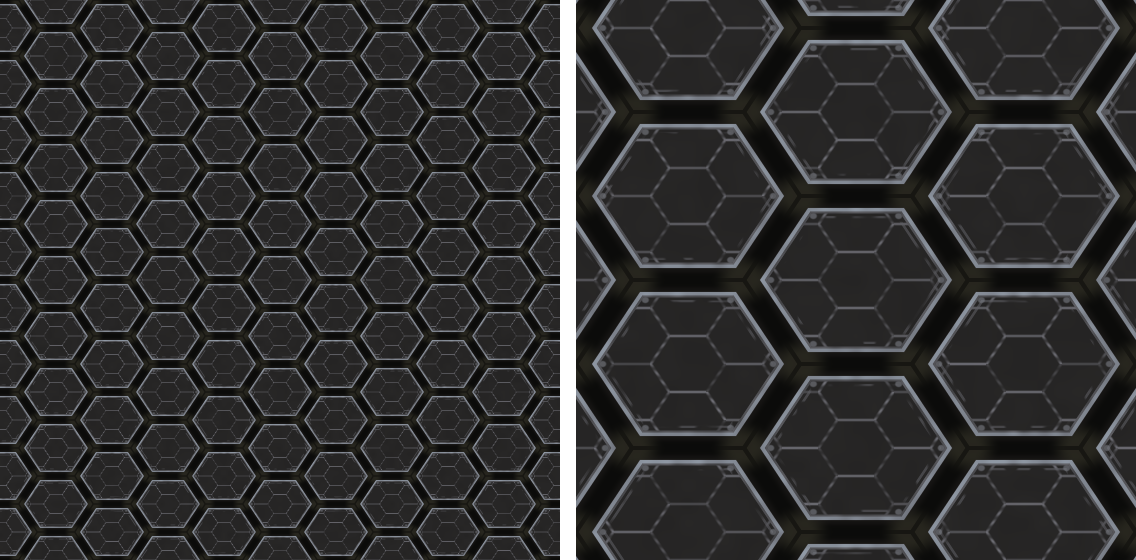
Left, the full canvas; right, a detail of the centre.
Write a Shadertoy shader that draws this pattern.

```glsl
// Dark honeycomb of steel-rimmed hexagonal plates, each etched with a finer honeycomb.

const float REPEATS = 10.0;       // columns and rows across the canvas
const float PLATE = 0.43;         // plate inradius, where a full cell is 0.5
const float RIM_WIDTH = 0.034;
const float ETCH_SCALE = 3.0;     // etched cells per plate cell
const vec2 SQUASH = vec2(0.8660254, 1.0);

float hash(vec2 p) {
    vec3 q = fract(vec3(p.xyx) * 0.1031);
    q += dot(q, q.yzx + 33.33);
    return fract((q.x + q.y) * q.z);
}

float noise(vec2 p) {
    vec2 i = floor(p), f = fract(p);
    f = f * f * (3.0 - 2.0 * f);
    return mix(mix(hash(i), hash(i + vec2(1, 0)), f.x),
               mix(hash(i + vec2(0, 1)), hash(i + vec2(1, 1)), f.x), f.y);
}

// Flat-topped hexagon metric on a lattice with unit column and row pitch
float hexDistance(vec2 p) {
    p = abs(p);
    return max(p.y, 0.75 * p.x + 0.5 * p.y);
}

// Even columns sit half a row higher than odd ones
vec2 hexCenter(vec2 p) {
    vec2 even = vec2(2.0 * floor(p.x * 0.5 + 0.5), floor(p.y) + 0.5);
    vec2 odd = vec2(2.0 * floor(p.x * 0.5) + 1.0, floor(p.y + 0.5));
    return hexDistance(p - even) < hexDistance(p - odd) ? even : odd;
}

// Antialiased stripe centred on zero distance
float stripe(float dist, float halfWidth, float pixel) {
    return 1.0 - smoothstep(halfWidth - 0.5 * pixel, halfWidth + 0.5 * pixel, abs(dist));
}

// Black channel with olive dust at the three-way joints
vec3 channelColor(vec2 local, float dist, float pixel) {
    vec2 a = abs(local * SQUASH);
    float joint = min(length(a - vec2(0.57735, 0.0)), length(a - vec2(0.288675, 0.5)));
    float dust = 1.0 - smoothstep(0.05, 0.17, joint);
    vec3 color = mix(vec3(0.085, 0.08, 0.075), vec3(0.045, 0.045, 0.04),
                     smoothstep(PLATE, 0.475, dist));
    color = mix(color, vec3(0.17, 0.165, 0.13), dust * 0.85);
    return color * (1.0 - 0.4 * dust * stripe(0.5 - dist, 0.012, pixel));
}

// Strength of the fine etched honeycomb, varied edge by edge
float etching(vec2 local, vec2 seed, float pixel) {
    vec2 p = local * ETCH_SCALE;
    vec2 center = hexCenter(p + vec2(1, 0)) - vec2(1, 0);
    vec2 q = p - center;
    bool level = abs(q.y) > 0.75 * abs(q.x) + 0.5 * abs(q.y);
    vec2 side = level ? vec2(0.0, sign(q.y)) : sign(q) * vec2(1.0, 0.5);
    float chance = hash(seed * 13.0 + center * 4.0 + side * 2.0 + 50.0);
    float line = stripe((0.5 - hexDistance(q)) / ETCH_SCALE, 0.007, max(pixel, 0.013));
    // Slanted edges are stippled, level ones are solid
    float dots = 0.65 + 0.35 * cos(local.y * 114.0);
    dots = mix(dots, 0.65, smoothstep(0.018, 0.03, pixel));
    return line * (level ? 0.5 + 0.6 * chance : dots * (0.45 + 0.65 * chance));
}

// Bevelled rim: grey inner band, pale blue outer edge
vec3 rimColor(vec2 local, float dist, vec2 seed, float pixel) {
    float wear = noise(local * 16.0 + seed * 17.0 + 40.0);
    float light = clamp(dot(local, vec2(-0.3, 0.5)) + 0.5, 0.0, 1.0);
    vec3 inner = mix(vec3(0.25, 0.25, 0.26), vec3(0.38, 0.38, 0.40), wear);
    vec3 outer = mix(vec3(0.42, 0.43, 0.46), vec3(0.59, 0.63, 0.68), 0.5 * wear + 0.5 * light);
    return mix(inner, outer, stripe(dist - PLATE + 0.012, 0.010, pixel));
}

void mainImage(out vec4 fragColor, in vec2 fragCoord) {
    vec2 p = REPEATS * fragCoord / iResolution.xy;
    float pixel = REPEATS / min(iResolution.x, iResolution.y);
    vec2 center = hexCenter(p);
    vec2 local = p - center;
    vec2 seed = mod(center, REPEATS);
    float dist = hexDistance(local);

    // Plate face
    vec3 face = vec3(0.150, 0.146, 0.145) + 0.012 * (noise(local * 9.0 + seed * 11.0 + 30.0) - 0.5);
    face = mix(face, vec3(0.46, 0.46, 0.49), 0.85 * etching(local, seed, pixel));

    // Broken inner groove and bright chips near the corners
    float broken = smoothstep(0.5, 0.75, noise(local * 13.0 + seed * 7.0 + 60.0));
    face = mix(face, vec3(0.36, 0.36, 0.38), 0.6 * broken * stripe(dist - 0.374, 0.007, pixel));
    vec2 a = abs(local * SQUASH);
    float corner = min(length(a - vec2(0.44, 0.0)), length(a - vec2(0.22, 0.381)));
    face = mix(face, vec3(0.48, 0.49, 0.52), 0.6 * stripe(corner, 0.018, 2.0 * pixel));

    // Assemble face, rim and channel
    float rim = smoothstep(-0.5, 0.5, (dist - PLATE + RIM_WIDTH) / pixel);
    float gap = smoothstep(-0.5, 0.5, (dist - PLATE) / pixel);
    vec3 color = mix(face, rimColor(local, dist, seed, pixel), rim);
    color = mix(color, channelColor(local, dist, pixel), gap);
    fragColor = vec4(color, 1.0);
}
```
